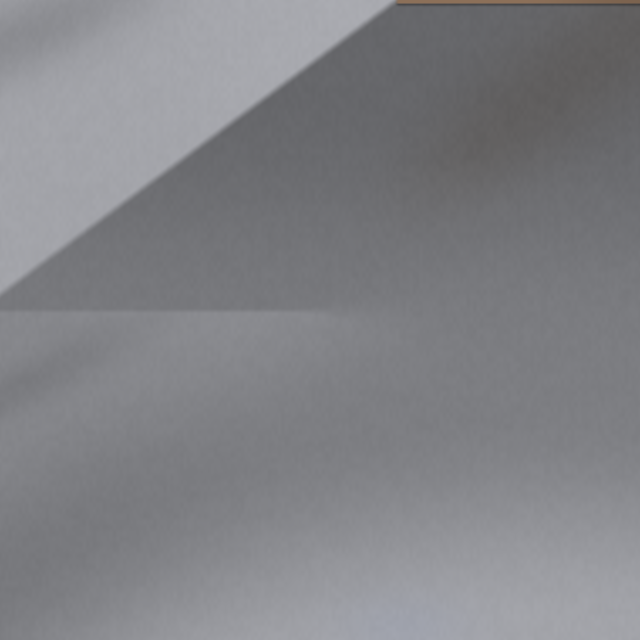
This background is drawn by a three.js fragment shader. Its source:

```glsl
varying vec2 vUv;

#define EDGE_START 0.540
#define EDGE_SLOPE 0.742
#define EDGE_SOFT 0.007
#define FOLD_HEIGHT 0.514
#define TRIM_HEIGHT 0.9945
#define GRAIN_SCALE 190.0
#define GRAIN_AMOUNT 0.014
#define GRAY_TINT vec3(0.988, 0.995, 1.028)
#define STAIN_TINT vec3(1.015, 0.995, 0.995)
#define TRIM_COLOR vec3(0.55, 0.44, 0.35)

float hash(vec2 p) {
  return fract(sin(dot(p, vec2(127.1, 311.7))) * 43758.5453);
}

float noise(vec2 p) {
  vec2 cell = floor(p);
  vec2 f = fract(p);
  f = f * f * (3.0 - 2.0 * f);
  float low = mix(hash(cell), hash(cell + vec2(1.0, 0.0)), f.x);
  float high = mix(hash(cell + vec2(0.0, 1.0)), hash(cell + 1.0), f.x);
  return mix(low, high, f.y);
}

float bell(float x, float width) {
  return exp(-x * x / (width * width));
}

// Lit panel in the upper left, crossed by a soft dark streak
float panelTone(vec2 p) {
  float tone = 0.645 + 0.025 * smoothstep(0.1, 0.6, p.x);
  float streak = bell(p.y - 0.93 - 0.42 * p.x, 0.065);
  return tone - 0.095 * streak * (1.0 - smoothstep(0.05, 0.4, p.x));
}

// Curved dark valley, brightening towards the lower right
float floorTone(vec2 p) {
  float valley = p.y - (0.1 + 0.6 * p.x - 0.33 * p.x * p.x);
  float tone = mix(0.475, 0.495, smoothstep(0.0, 0.5, p.x));
  tone += 0.15 * smoothstep(0.0, 0.36, -valley);
  float leftSide = 1.0 - smoothstep(0.35, 0.8, p.x);
  tone += 0.055 * smoothstep(0.0, 0.24, valley) * leftSide;
  float streak = bell(p.y - 0.38 - 0.48 * p.x, 0.04);
  return tone - 0.045 * streak * (1.0 - smoothstep(0.05, 0.32, p.x));
}

float shadowTone(vec2 p, float stain) {
  float tone = mix(0.475, 0.405, smoothstep(0.5, 0.86, p.y));
  return tone - 0.035 * stain;
}

void main() {
  vec2 p = vUv;

  // Warm dark stain running up to the right
  float stain = bell(p.y - 0.72 - 0.72 * (p.x - 0.67), 0.11);
  stain *= smoothstep(0.5, 0.8, p.x) * smoothstep(0.55, 0.78, p.y);

  // Fold that dissolves to the right
  float foldSoft = mix(0.005, 0.13, smoothstep(0.45, 0.85, p.x));
  float aboveFold = smoothstep(-foldSoft, foldSoft, p.y - FOLD_HEIGHT);
  float tone = mix(floorTone(p), shadowTone(p, stain), aboveFold);

  // Diagonal border of the lit panel
  float border = (p.y - EDGE_START - EDGE_SLOPE * p.x) / length(vec2(1.0, EDGE_SLOPE));
  float inPanel = smoothstep(-EDGE_SOFT, EDGE_SOFT, border);
  tone = mix(tone, panelTone(p), inPanel);

  // Fine fabric grain, slightly stretched upwards
  float grain = noise(p * GRAIN_SCALE * vec2(1.0, 0.6)) - 0.5;
  grain += 0.6 * (noise(p * GRAIN_SCALE * 0.35) - 0.5);
  tone += GRAIN_AMOUNT * grain;

  vec3 color = tone * mix(GRAY_TINT, STAIN_TINT, stain * (1.0 - inPanel));

  // Faint blue reflection at the bottom
  float reflection = bell(length((p - vec2(0.63, 0.02)) * vec2(1.0, 2.0)), 0.1);
  color += vec3(-0.008, 0.0, 0.018) * reflection;

  // Wooden trim with a dark seam beneath it
  float trimStart = (1.0 - EDGE_START) / EDGE_SLOPE;
  float alongTrim = smoothstep(trimStart - 0.004, trimStart + 0.004, p.x);
  color *= 1.0 - 0.3 * alongTrim * bell(p.y - TRIM_HEIGHT + 0.001, 0.003);
  float trim = alongTrim * smoothstep(-0.0012, 0.0012, p.y - TRIM_HEIGHT);
  color = mix(color, TRIM_COLOR * (1.0 - 0.12 * smoothstep(0.8, 1.0, p.x)), trim);

  gl_FragColor = vec4(color, 1.0);
}
```
